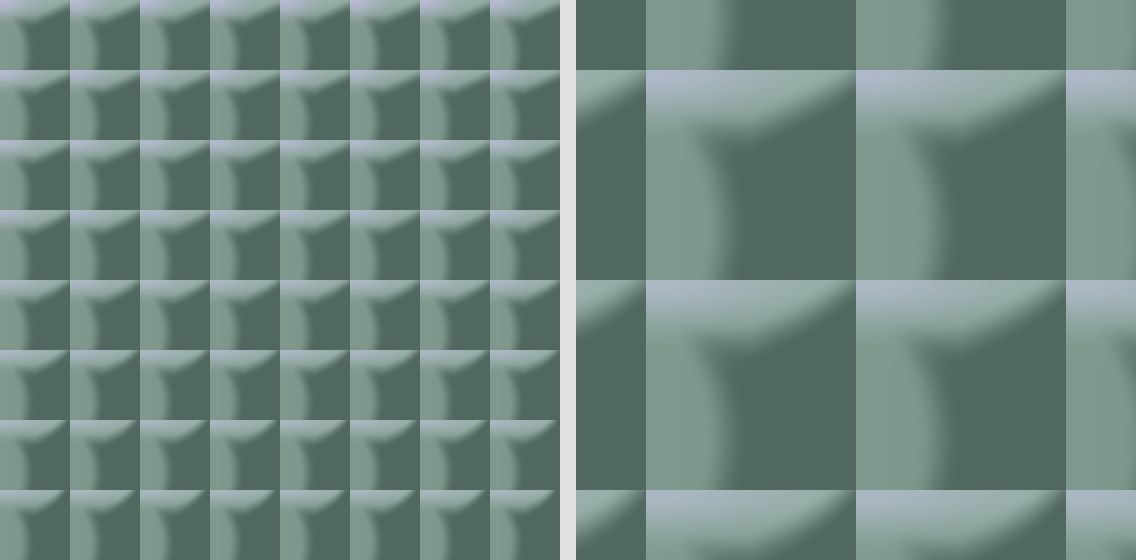
Left: the whole. Right: its middle third, enlarged.
Give the GLSL for this pattern, as a Shadertoy shader.

```glsl
// Eight by eight grid of softly lit sage tiles with lavender corner highlights.

const float TILES = 8.0;
const int SAMPLES = 3;

const vec3 SHADOW   = vec3(0.315, 0.408, 0.375);
const vec3 SAGE     = vec3(0.490, 0.592, 0.550);
const vec3 PALE     = vec3(0.575, 0.675, 0.640);
const vec3 LAVENDER = vec3(0.730, 0.735, 0.840);
const vec3 MIST     = vec3(0.680, 0.730, 0.780);

float hash11(float n) {
    n = fract(n * 0.1031);
    n *= n + 33.33;
    return fract(n * (n + n));
}

float smoothMax(float a, float b, float k) {
    float h = max(k - abs(a - b), 0.0) / k;
    return max(a, b) + 0.25 * h * h * k;
}

// Signed depth inside the lit region: a left column joined to a top band.
float litDepth(vec2 p, float descent, float shift) {
    float bulge = p.y - 0.25;
    float side = 0.50 + shift - 0.6 * bulge * bulge - p.x;
    float s = max((p.x - 0.5) * 2.0, 0.0);
    float rim = 0.59 + 0.23 * s + 0.22 * descent * descent * s * s * s;
    return smoothMax(side, p.y - rim, 0.12);
}

// Highlight hugging the upper left corner, wider and thinner lower down.
float cornerGlow(vec2 p, float descent) {
    vec2 reach = vec2(mix(0.42, 0.72, descent), mix(0.20, 0.14, descent));
    vec2 q = vec2(p.x, 1.0 - p.y) / reach;
    return mix(0.95, 0.75, descent) * exp(-dot(q, q));
}

vec3 tileColor(vec2 p, float descent, float shift) {
    float lit = smoothstep(0.0, 0.22, litDepth(p, descent, shift));
    vec3 surface = SAGE * (1.0 + 0.025 * (0.3 - p.x));
    surface = mix(surface, PALE, smoothstep(0.62, 1.0, p.y));
    surface = mix(surface, mix(LAVENDER, MIST, descent), cornerGlow(p, descent));
    return mix(SHADOW, surface, lit);
}

vec3 tiledWall(vec2 uv) {
    vec2 grid = uv * TILES;
    vec2 cell = clamp(floor(grid), 0.0, TILES - 1.0);
    float descent = 1.0 - cell.y / (TILES - 1.0);
    float shift = 0.02 * (hash11(cell.x + 3.0) - 0.5);
    return tileColor(grid - cell, descent, shift);
}

void mainImage(out vec4 fragColor, in vec2 fragCoord) {
    // Average subsamples to smooth the hard tile borders.
    vec3 total = vec3(0.0);
    for (int j = 0; j < SAMPLES; j++) {
        for (int i = 0; i < SAMPLES; i++) {
            vec2 offset = (vec2(i, j) + 0.5) / float(SAMPLES) - 0.5;
            total += tiledWall((fragCoord + offset) / iResolution.xy);
        }
    }
    fragColor = vec4(total / float(SAMPLES * SAMPLES), 1.0);
}
```
